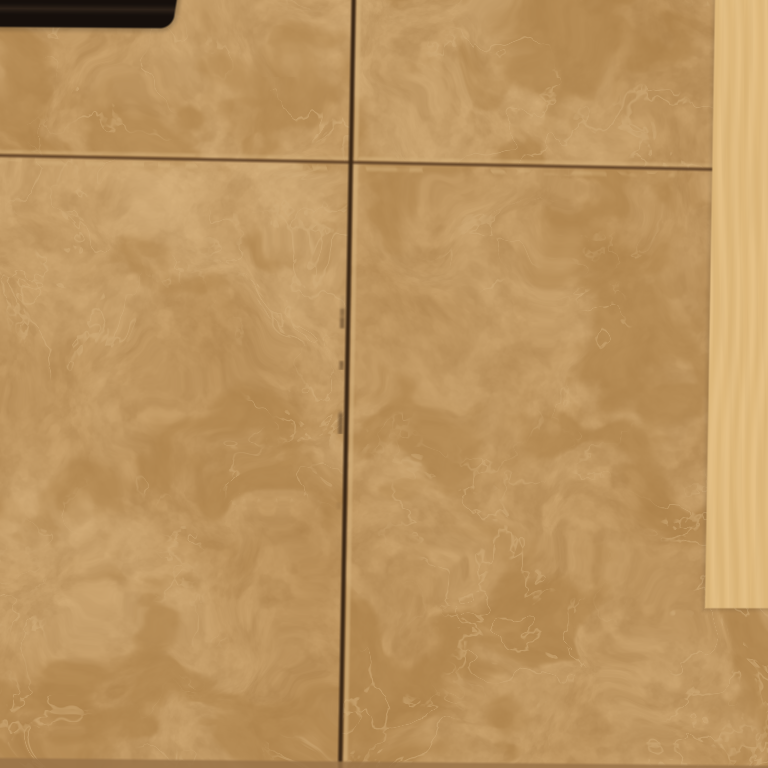
This texture is drawn by a WebGL 2 fragment shader. Its source:

```glsl
#version 300 es
precision highp float;
// Mottled tan stone tiles split by thin dark joints with pale bevels, a strip of
// pale wood at the right and the corner of a dark tray at the upper left.
// The stone is layered smooth cellular noise, shifted for every tile.
uniform vec2 u_resolution;
out vec4 fragColor;

vec2 hash2(vec2 p) {
    vec3 q = fract(p.xyx * vec3(0.1031, 0.1030, 0.0973));
    q += dot(q, q.yzx + 33.33);
    return fract((q.xx + q.yz) * q.zy);
}

// Cell values blended by their distance to the sample
float cellNoise(vec2 p) {
    vec2 cell = floor(p), f = fract(p);
    float total = 0.0, weights = 0.0;
    for (int y = -1; y <= 1; y++) {
        for (int x = -1; x <= 1; x++) {
            vec2 o = vec2(x, y);
            vec2 d = o + hash2(cell + o + 100.0) - f;
            float w = exp(-7.0 * dot(d, d));
            total += w * hash2(cell + o + 171.0).x;
            weights += w;
        }
    }
    return total / weights;
}

float layered(vec2 p) {
    float sum = 0.0, amp = 0.5;
    for (int i = 0; i < 4; i++) {
        sum += amp * cellNoise(p);
        p = mat2(1.6, 1.2, -1.2, 1.6) * p + 5.3;
        amp *= 0.55;
    }
    return sum / 1.01;
}

// Soft coverage of the region where d is negative
float cover(float d, float soft) {
    float w = soft + 0.7 / u_resolution.y;
    return 1.0 - smoothstep(-w, w, d);
}

float roundBox(vec2 p, vec2 halfSize, float r) {
    vec2 q = abs(p) - halfSize + r;
    return length(max(q, 0.0)) + min(max(q.x, q.y), 0.0) - r;
}

vec3 stone(vec2 p, vec2 tile) {
    vec2 q = p + tile * vec2(3.7, 5.1);
    vec2 warp = vec2(cellNoise(q * 9.0), cellNoise(q * 9.0 + 40.0)) - 0.5;
    q += 0.06 * warp;
    float broad = layered(q * 5.0 + 2.0) - 0.5;
    float grain = layered(q * 42.0) - 0.5;
    float patches = smoothstep(0.51, 0.70, layered(q * vec2(6.5, 8.0) + 13.0));
    float vein = abs(layered(q * 19.0 + 60.0) - 0.5);
    float flecks = (1.0 - smoothstep(0.0, 0.035, vein))
                 * smoothstep(0.46, 0.66, layered(q * 7.0 + 31.0));

    vec3 color = vec3(0.755, 0.597, 0.388);
    color += broad * vec3(0.10, 0.12, 0.13) + grain * vec3(0.10, 0.105, 0.10);
    color = mix(color, vec3(0.675, 0.505, 0.285), 0.62 * patches);
    color = mix(color, vec3(0.82, 0.68, 0.48), 0.55 * flecks);
    return color + 0.012 * (hash2(tile + 9.0).x - 0.5);
}

vec3 wood(vec2 p) {
    float bend = 0.006 * sin(p.y * 7.0) + 0.004 * sin(p.y * 17.0 + 1.0);
    float rings = sin((p.x + bend) * 330.0 + 2.0 * sin(p.y * 4.0));
    float fiber = cellNoise(vec2(p.x * 260.0, p.y * 9.0)) - 0.5;
    return vec3(0.875, 0.728, 0.492) + vec3(0.012, 0.015, 0.02) * rings
         + 0.025 * fiber;
}

void main() {
    vec2 p = gl_FragCoord.xy / u_resolution;

    // Signed distances to the slightly tilted joints
    float across = p.x - (0.4430 + 0.0175 * p.y);
    float above = p.y - (0.7975 - 0.0195 * p.x);
    float foot = p.y - (0.0130 - 0.0100 * p.x);
    vec2 tile = step(0.0, vec2(across, above));
    vec3 color = stone(p, tile);

    // Pale, worn bevels beside the joints
    vec3 bevel = vec3(0.83, 0.69, 0.48);
    float wear = cellNoise(p * 75.0);
    float sideBevel = cover(abs(across - 0.0068) - 0.0026, 0.0016);
    float topBevel = cover(abs(above - 0.0050) - 0.0024, 0.0018);
    float lowerFlecks = cover(abs(above + 0.008) - 0.003, 0.002)
                      * smoothstep(0.5, 0.8, wear);
    color = mix(color, bevel, 0.65 * max(sideBevel, topBevel * (0.5 + 0.5 * wear)));
    color = mix(color, bevel, 0.5 * lowerFlecks);

    // Dark joints, with small chips on the left of the upright one
    float chip = smoothstep(0.63, 0.85, cellNoise(vec2(p.y * 62.0, 4.0)));
    chip *= smoothstep(0.25, 0.4, p.y) * (1.0 - smoothstep(0.62, 0.74, p.y));
    float chips = chip * cover(abs(across + 0.0075) - 0.0030, 0.0020);
    color = mix(color, vec3(0.40, 0.29, 0.17), 0.65 * chips);
    color = mix(color, vec3(0.38, 0.26, 0.15), 0.9 * cover(abs(above) - 0.0020, 0.0014));
    color = mix(color, vec3(0.24, 0.16, 0.085), cover(abs(across) - 0.0028, 0.0016));
    color = mix(color, vec3(0.60, 0.45, 0.28), 0.85 * cover(foot, 0.0015));

    // Wooden strip, with a faint shadow along its left edge
    float board = max(0.9145 + 0.0165 * p.y - p.x, 0.208 - p.y);
    color *= 1.0 - 0.10 * cover(board - 0.003, 0.004);
    color = mix(color, wood(p), cover(board, 0.0007));

    // Rounded tray corner with a dull sheen
    vec2 t = p - vec2(0.03, 1.06 - 0.008 * p.x);
    t.x -= 0.16 * (p.y - 0.98);
    float tray = roundBox(t, vec2(0.197, 0.095), 0.016);
    color *= 1.0 - 0.22 * cover(tray - 0.004, 0.005);
    vec3 trayColor = vec3(0.085, 0.06, 0.045);
    trayColor += vec3(0.13, 0.10, 0.07) * cover(abs(t.y + 0.071) - 0.002, 0.006);
    color = mix(color, trayColor, cover(tray, 0.001));

    fragColor = vec4(color, 1.0);
}
```
